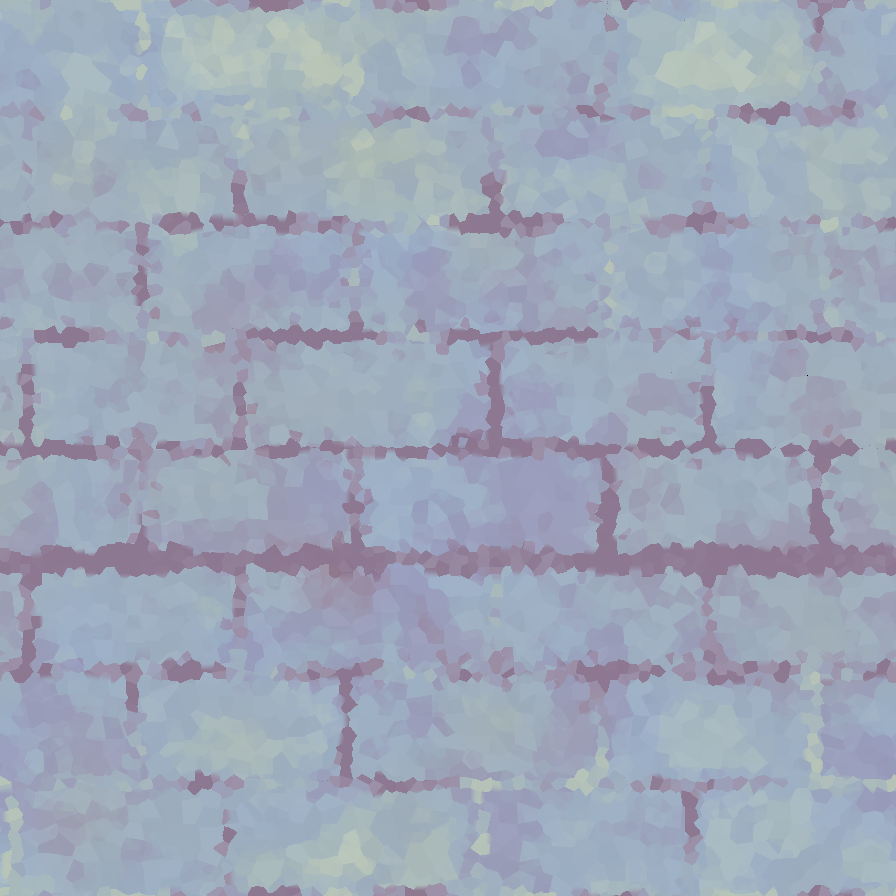
This texture is drawn by a Shadertoy shader. Its source:

```glsl
// Painted, weathered brick wall: eight courses of four bricks with chipped, stained mortar.
const float ROWS = 8.0;
const vec4 JOINTS = vec4(0.0, 0.237, 0.521, 0.758); // joint positions along a course
const float EVEN_OFFSET = 0.031;
const float ODD_OFFSET = 0.158;
const float BASE_SLIP = 0.017;      // sideways slip of the lowest courses
const float JOINT_HALF = 0.0068;
const float CRACK_Y = 0.374;        // wide dark bed joint
const float CRACK_EXTRA = 0.006;
const float BRICK_FACETS = 50.0;
const float MORTAR_FACETS = 84.0;
const float FACET_SHARPNESS = 75.0;
const float TAU = 6.2831853;

// Pigments from dark mauve to pale lichen
const vec3 PIGMENTS[6] = vec3[6](
    vec3(0.55, 0.46, 0.56), vec3(0.61, 0.56, 0.65), vec3(0.61, 0.62, 0.72),
    vec3(0.62, 0.685, 0.75), vec3(0.66, 0.725, 0.735), vec3(0.72, 0.77, 0.72));

vec3 hash3(vec2 p) {
    vec3 q = fract(p.xyx * vec3(0.1031, 0.1030, 0.0973) + 0.137);
    q += dot(q, q.yxz + 33.33);
    return fract((q.xxy + q.yzz) * q.zyx);
}

// Value noise that wraps over the unit canvas
float noise(vec2 p, vec2 cells, float seed) {
    p *= cells;
    vec2 i = floor(p), f = fract(p);
    f = f * f * (3.0 - 2.0 * f);
    vec2 a = mod(i, cells) + seed, b = mod(i + 1.0, cells) + seed;
    return mix(mix(hash3(a).x, hash3(vec2(b.x, a.y)).x, f.x),
               mix(hash3(vec2(a.x, b.y)).x, hash3(b).x, f.x), f.y);
}

// Smooth-edged Voronoi: xy = facet centre, z = random value of the facet
vec3 facet(vec2 p, float cells) {
    vec2 g = p * cells, base = floor(g);
    vec4 sum = vec4(0.0);
    for (int y = -1; y <= 1; y++)
    for (int x = -1; x <= 1; x++) {
        vec2 id = base + vec2(x, y);
        vec3 h = hash3(mod(id, cells) + cells);
        vec2 site = id + 0.05 + 0.9 * h.xy;
        float w = exp(-FACET_SHARPNESS * dot(g - site, g - site));
        sum += w * vec4(site / cells, h.z, 1.0);
    }
    return sum.xyz / sum.w;
}

// x = distance to the nearest joint, y = horizontal centre of the brick
vec2 brick(vec2 p) {
    float y = fract(p.y) * ROWS, row = floor(y);
    float offset = mix(EVEN_OFFSET, ODD_OFFSET, mod(row, 2.0));
    offset -= BASE_SLIP * max(0.0, 1.0 - 0.5 * row);
    float x = fract(p.x - offset), left = 0.0, right = 1.0;
    for (int i = 0; i < 4; i++) {
        if (x >= JOINTS[i]) left = JOINTS[i];
        else right = min(right, JOINTS[i]);
    }
    float bed = min(fract(y), 1.0 - fract(y)) / ROWS;
    return vec2(min(bed, min(x - left, right - x)), offset + 0.5 * (left + right));
}

vec3 pigment(float tone) {
    vec3 color = PIGMENTS[0];
    for (int i = 1; i < 6; i++)
        color = mix(color, PIGMENTS[i], smoothstep(0.15, 0.85, tone - float(i - 1)));
    return color;
}

// Weathering: pale at the top and foot, dark in the middle courses
float weather(float y) { return cos(TAU * (y + 0.03)); }

float brickTone(vec2 p, float random) {
    vec2 b = brick(p);
    float wave = weather(p.y);
    float inner = smoothstep(0.006, 0.035, b.x);
    float pale = max(wave, 0.0) * max(cos(2.0 * TAU * (b.y - 0.31)), -0.15);
    float tone = 2.84 + 0.25 * wave + 1.4 * pale * inner;
    tone += 1.3 * (noise(p, vec2(9.0), 3.0) - 0.5);
    tone += 1.5 * (noise(p, vec2(25.0), 41.0) - 0.5) + 0.75 * (random - 0.5);
    // Soot around the wide joint
    float soot = exp(-20.0 * abs(p.y - CRACK_Y));
    return tone - 1.8 * soot * smoothstep(0.2, 0.8, noise(p, vec2(8.0, 12.0), 67.0));
}

float mortarTone(vec2 p, float random, float crack) {
    float tone = 1.6 + 1.5 * weather(p.y) + 6.0 * (noise(p, vec2(13.0), 17.0) - 0.5);
    tone += 3.5 * (noise(p, vec2(41.0), 91.0) - 0.5) + 1.8 * (random - 0.5);
    return mix(tone, 0.1 + 0.3 * random, 0.9 * crack);
}

void mainImage(out vec4 fragColor, in vec2 fragCoord) {
    vec2 p = fragCoord / iResolution.xy;
    vec3 large = facet(p, BRICK_FACETS), small = facet(p, MORTAR_FACETS);

    // Brick faces: flat dabs of two sizes
    float tone = mix(brickTone(large.xy, large.z), brickTone(small.xy, small.z), 0.35);
    vec2 q = mix(p, small.xy, 0.85);
    float edge = brick(q).x;
    float chip = smoothstep(0.84, 0.86, small.z) * (1.0 - smoothstep(0.014, 0.026, edge));
    tone -= 1.8 * chip * smoothstep(0.4, -0.4, weather(p.y));
    vec3 color = pigment(tone) + 0.025 * (large.z - 0.5);
    color += (noise(p, vec2(11.0), 53.0) - 0.5) * vec3(-0.02, 0.0, 0.06);

    // Chipped mortar
    float crack = 1.0 - smoothstep(0.016, 0.022, abs(q.y - CRACK_Y));
    float width = JOINT_HALF + 0.010 * (noise(q, vec2(31.0), 29.0) - 0.5) + CRACK_EXTRA * crack;
    float mortar = 1.0 - smoothstep(width - 0.0007, width + 0.0007, edge);
    color = mix(color, pigment(mortarTone(small.xy, small.z, crack)), 0.95 * mortar);
    fragColor = vec4(color, 1.0);
}
```
